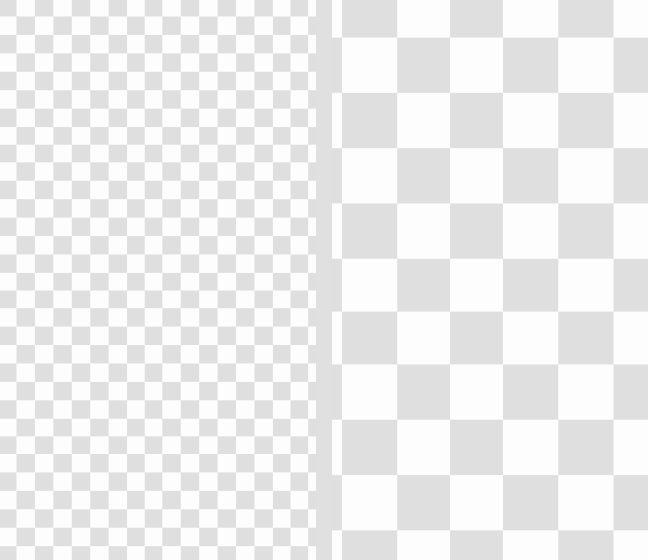
Left, the full canvas; right, a detail of the centre.
Reproduce this pattern procedurally as a Shadertoy shader.

```glsl
// Grey and white checkerboard whose eight-cell tiles end in two narrower cells.

#define TILE 0.26042         // tile side, in canvas heights
#define TILE_START 0.02943   // first tile corner, from the top left
#define CELLS 8.0            // cells along a tile side
#define WIDE_CELLS 6.0       // wide cells, before the narrow ones
#define WIDE_SIZE 0.1264     // wide cell side, as a share of the tile
#define GREY vec3(0.875)
#define WHITE vec3(0.994)

// Position counted in cells, continuous across the uneven cell sizes
vec2 cellCoord(vec2 p) {
    vec2 tile = (p - TILE_START) / TILE;
    vec2 local = fract(tile);
    float split = WIDE_CELLS * WIDE_SIZE;
    float narrowSize = (1.0 - split) / (CELLS - WIDE_CELLS);
    vec2 cell = min(local, split) / WIDE_SIZE + max(local - split, 0.0) / narrowSize;
    return floor(tile) * CELLS + cell;
}

// Smoothed square wave: +1 in even cells, -1 in odd cells
vec2 parityWave(vec2 cell, float pixel) {
    vec2 edgeDistance = abs(mod(cell - 0.5, 2.0) - 1.0) - 0.5;
    return clamp(edgeDistance / (0.5 * pixel), -1.0, 1.0);
}

void mainImage(out vec4 fragColor, in vec2 fragCoord) {
    // Canvas-height units, measured down from the top left
    vec2 p = vec2(fragCoord.x, iResolution.y - fragCoord.y) / iResolution.y;
    float pixel = CELLS / (TILE * iResolution.y);

    // Cells of equal parity on both axes are grey
    vec2 wave = parityWave(cellCoord(p), pixel);
    float greyAmount = 0.5 + 0.5 * wave.x * wave.y;
    fragColor = vec4(mix(WHITE, GREY, greyAmount), 1.0);
}
```
